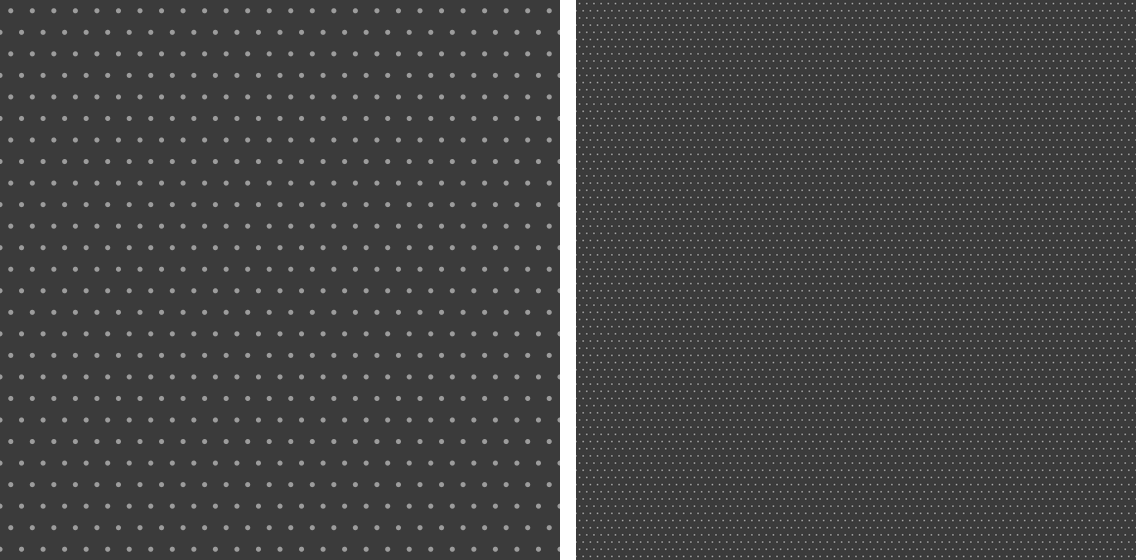
Left, the tile; right, the same tile 3 across and 3 down.
Give the GLSL for this pattern, as a WebGL 1 fragment shader.

```glsl
precision highp float;
// Small light grey dots on a charcoal ground, 26 columns by 26 rows.
// Every other row slides half a cell sideways; each dot is a circle
// distance in its own cell, smoothed over about one pixel.

uniform vec2 u_resolution;

const float CELLS = 26.0; // even, so the staggered rows wrap

// Signed distance to the nearest dot, in cell units
float dotDistance(vec2 grid) {
  float evenRow = 1.0 - mod(floor(grid.y), 2.0);
  grid.x += 0.5 * evenRow;
  return length(fract(grid) - 0.5) - 0.117;
}

void main() {
  vec2 grid = gl_FragCoord.xy / u_resolution * CELLS;
  float pixel = CELLS / min(u_resolution.x, u_resolution.y);

  // Edge coverage of the dot
  float coverage = clamp(0.5 - dotDistance(grid) / pixel, 0.0, 1.0);

  vec3 ground = vec3(0.23);
  vec3 dotGrey = vec3(0.61);
  gl_FragColor = vec4(mix(ground, dotGrey, coverage), 1.0);
}
```
